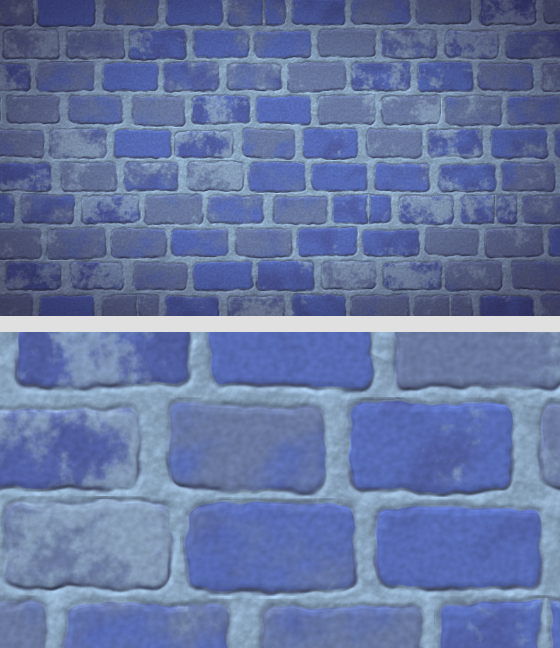
Top: the whole. Bottom: its middle third, enlarged.
Write a WebGL 2 fragment shader that draws this texture.

```glsl
#version 300 es
precision highp float;
// Weathered blue brick wall in running bond with thick, lumpy pale mortar.
// Each brick is a jittered rounded-box distance; gradient noise frays its
// edge, wears its paint and builds a relief lit from above.

uniform vec2 u_resolution;
out vec4 outColor;

// Layout, in canvas heights
const vec2  CELL = vec2(0.199, 0.105);       // brick plus joint
const vec2  HALF_BRICK = vec2(0.0865, 0.0430);
const float BASE_LINE = 0.074;               // lowest full bed joint
const float CORNER = 0.014;
const float FRAY = 0.0055;
const float SPLIT_CHANCE = 0.04;
// Horizontal shift of each course, from the bottom, in bricks
const float COURSE_SHIFT[10] = float[10](
    0.56, 0.04, 0.70, 0.27, 0.92, 0.76, 0.02, 0.56, 0.01, 0.57);

// Colours
const vec3 PAINT_BLUE = vec3(0.33, 0.41, 0.69);
const vec3 PAINT_DEEP = vec3(0.30, 0.35, 0.60);
const vec3 BARE_SLATE = vec3(0.40, 0.46, 0.61);
const vec3 DUST       = vec3(0.55, 0.65, 0.74);
const vec3 MORTAR     = vec3(0.52, 0.62, 0.72);
const vec3 CREVICE    = vec3(0.24, 0.26, 0.40);
const vec3 EDGE_TINT  = vec3(0.59, 0.53, 0.60);

// Lighting
const vec2  TO_LIGHT = vec2(-0.35, 0.94);
const float LIGHT_STEP = 0.003;
const float LIGHT_GAIN = 0.55;

struct Brick { float dist; vec2 local; vec2 id; };

vec2 hash2(vec2 p) {
    vec3 q = fract(vec3(p.xyx) * vec3(0.1031, 0.1030, 0.0973));
    q += dot(q, q.yzx + 33.33);
    return fract((q.xx + q.yz) * q.zy);
}

float cornerSlope(vec2 cell, vec2 f, vec2 corner) {
    float angle = 6.2832 * hash2(cell + corner + 57.0).x;
    return dot(vec2(cos(angle), sin(angle)), f - corner);
}

// Gradient noise, about -0.7 to 0.7
float noise(vec2 p) {
    vec2 i = floor(p), f = p - i;
    vec2 w = f * f * f * (f * (f * 6.0 - 15.0) + 10.0);
    float low  = mix(cornerSlope(i, f, vec2(0, 0)), cornerSlope(i, f, vec2(1, 0)), w.x);
    float high = mix(cornerSlope(i, f, vec2(0, 1)), cornerSlope(i, f, vec2(1, 1)), w.x);
    return mix(low, high, w.y);
}

float fbm(vec2 p) {
    float sum = 0.0, amp = 0.6;
    for (int i = 0; i < 4; i++) {
        sum += amp * noise(p);
        p = mat2(1.6, 1.2, -1.2, 1.6) * p + 17.0;
        amp *= 0.55;
    }
    return sum;
}

// Brick nearest to p; dist is negative inside it
Brick brickAt(vec2 p) {
    p.y += 0.004 * noise(p * 3.0);
    float course = floor((p.y - BASE_LINE) / CELL.y);
    float u = p.x / CELL.x - COURSE_SHIFT[clamp(int(course) + 1, 0, 9)];
    vec2 id = vec2(floor(u), course) + 20.0;
    vec2 local = vec2(fract(u) - 0.5, fract((p.y - BASE_LINE) / CELL.y) - 0.5) * CELL;
    vec2 shift = hash2(id) - 0.5, size = hash2(id + 91.0) - 0.5;
    local -= shift * vec2(0.009, 0.005);
    local.y -= local.x * 0.05 * size.x;
    vec2 q = abs(local) - HALF_BRICK - size * vec2(0.010, 0.005) + CORNER;
    float dist = length(max(q, 0.0)) + min(max(q.x, q.y), 0.0) - CORNER;
    if (hash2(id + 33.0).x < SPLIT_CHANCE)
        dist = max(dist, 0.006 - abs(local.x - 0.022));
    dist += FRAY * (noise(p * 19.0) + 0.7 * noise(p * 55.0 + 8.0));
    return Brick(dist, local, id);
}

// Height of the surface: folded mortar strands, flatter pitted bricks
float relief(vec2 p) {
    float dist = brickAt(p).dist;
    float strands = 1.0 - 2.0 * abs(noise(p * vec2(15.0, 24.0) + fbm(p * 9.0)));
    float mortar = 0.35 * strands + 0.55 * fbm(p * 42.0) + 0.5 * smoothstep(0.0, 0.009, dist);
    float face = 0.55 + 0.25 * fbm(p * 48.0) + 0.35 * smoothstep(0.0, -0.008, dist);
    return mix(face, mortar, smoothstep(-0.0015, 0.0015, dist));
}

void main() {
    vec2 p = gl_FragCoord.xy / u_resolution.y;
    float pixel = 1.0 / u_resolution.y;
    Brick brick = brickAt(p);
    vec2 tone = hash2(brick.id + 11.0);

    // Brick paint, worn to slate and dusted pale in patches
    float wear = fbm(p * 11.0 + brick.id * 3.7);
    float grit = fbm(p * 60.0);
    vec3 face = mix(PAINT_BLUE, PAINT_DEEP, smoothstep(-0.3, 0.4, noise(p * 14.0) + tone.y - 0.5));
    face = mix(face, BARE_SLATE, smoothstep(0.35, 0.75, tone.x + 0.6 * wear));
    float dust = wear + 0.45 * grit + 0.7 * (tone.y - 0.62);
    face = mix(face, DUST, 0.75 * smoothstep(-0.05, 0.4, dust));

    // Mortar, with a broken dark crevice that is heavier under each brick
    vec3 joint = MORTAR * (1.0 + 0.18 * fbm(p * 20.0 + 5.0));
    float aa = max(pixel, 0.0012);
    vec3 color = mix(face, joint, smoothstep(-aa, aa, brick.dist));
    float under = smoothstep(0.02, -0.04, brick.local.y);
    float gap = 1.0 - smoothstep(0.0, 0.0035 + aa, abs(brick.dist - 0.001));
    color = mix(color, CREVICE, gap * (0.3 + 0.4 * under) * smoothstep(-0.45, 0.2, noise(p * 25.0 + 3.0)));

    // Light from above, fine grain, then darkened purple borders
    float slope = relief(p) - relief(p + TO_LIGHT * LIGHT_STEP);
    color *= 1.0 + clamp(LIGHT_GAIN * slope, -0.38, 0.22);
    color *= 1.0 + 0.10 * noise(p * 130.0);
    vec2 centred = 2.0 * gl_FragCoord.xy / u_resolution - 1.0;
    color *= mix(vec3(1.03), EDGE_TINT, smoothstep(0.4, 1.45, length(centred)));
    outColor = vec4(color, 1.0);
}
```
